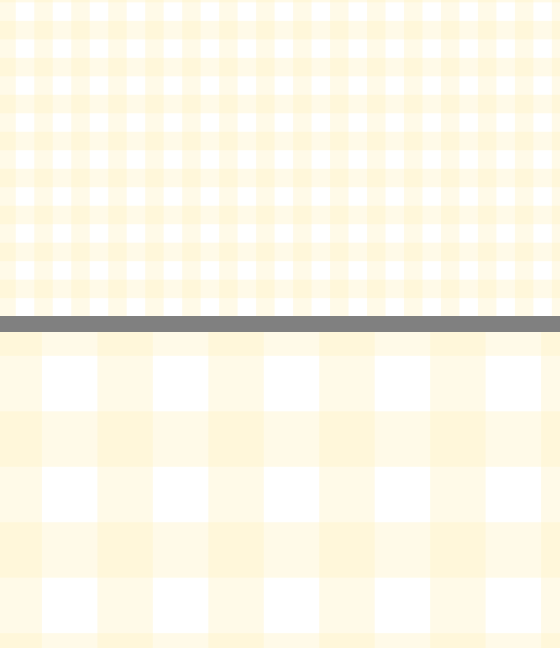
Top, the full canvas; bottom, a detail of the centre.
A Shadertoy shader for this pattern:

```glsl
// Pale yellow gingham: equal-width vertical and horizontal bands on white.
// Each axis gives one smoothed periodic stripe; one band tints the cloth
// lightly and a crossing of two bands tints it more deeply.

const float PERIOD = 0.117;                    // one check repeat, in canvas heights
const float BAND_WIDTH = 0.5;                  // band share of a repeat
const vec2 BAND_START = vec2(-0.073, 0.483);   // first band edge, in repeats

const vec3 WHITE = vec3(1.0);
const vec3 SINGLE_TINT = vec3(1.0, 0.98, 0.91);
const vec3 CROSSED_TINT = vec3(1.0, 0.97, 0.855);

// Coverage of a repeating band that begins at each whole number.
float bandCoverage(float position, float width, float pixel) {
    float fromCentre = abs(fract(position - 0.5 * width + 0.5) - 0.5);
    return clamp((0.5 * width - fromCentre) / pixel + 0.5, 0.0, 1.0);
}

// Cloth colour from the coverage of the two band directions.
vec3 weave(float vertical, float horizontal) {
    vec3 offBand = mix(WHITE, SINGLE_TINT, vertical);
    vec3 onBand = mix(SINGLE_TINT, CROSSED_TINT, vertical);
    return mix(offBand, onBand, horizontal);
}

void mainImage(out vec4 fragColor, in vec2 fragCoord) {
    // Square repeats, scaled by canvas height
    vec2 cell = fragCoord / (iResolution.y * PERIOD) - BAND_START;
    float pixel = 1.0 / (iResolution.y * PERIOD);

    float vertical = bandCoverage(cell.x, BAND_WIDTH, pixel);
    float horizontal = bandCoverage(cell.y, BAND_WIDTH, pixel);

    fragColor = vec4(weave(vertical, horizontal), 1.0);
}
```
